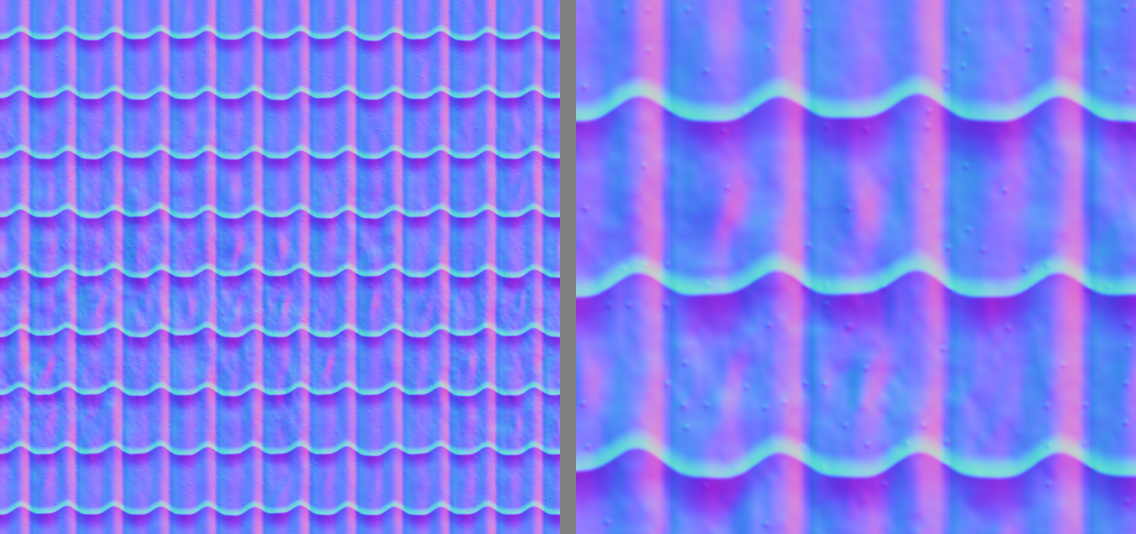
Left, the full canvas; right, a detail of the centre.
Reproduce this texture map procedurally as a Shadertoy shader.

```glsl
// Tangent-space normal map of a pantiled roof: 12 columns by 9 overlapping rows.
// Slopes of the tile profile, the wavy lip, creases, wear and grit are summed,
// then normalised and packed into colour. All ids and noise wrap at the borders.

const float PI = 3.14159265;
const vec2  TILES = vec2(12.0, 9.0);       // repeats across and up
const vec2  SHIFT = vec2(0.656, 0.385);    // first seam and first lip, in tiles
const float CREST = 0.79;                  // place of the roll across a tile
const float WAVE = 0.068;                  // height of the lip curve
const float LIP_JITTER = 0.025;
const float LIP_SLOPE = 0.95;
const float SHADE_SLOPE = 0.85;
const float ROLL_SLOPE = 0.90;
const vec2  BASE_SLOPE = vec2(-0.10, -0.04);
const float WEAR_DEPTH = 0.0065;
const float CREASE_DEPTH = 1.5;
const vec2  GRIT_CELLS = vec2(84.0, 81.0);
const float GRIT_SHARE = 0.13;

float hash(vec2 p) {
    vec3 q = fract(p.xyx * vec3(0.1031, 0.1030, 0.0973));
    q += dot(q, q.yzx + 33.33);
    return fract((q.x + q.y) * q.z);
}

// Value noise that wraps after a whole number of cells
float noise(vec2 uv, vec2 cells) {
    vec2 p = uv * cells, i = floor(p), f = fract(p);
    f = f * f * f * (f * (f * 6.0 - 15.0) + 10.0);
    vec2 a = mod(i, cells), b = mod(i + 1.0, cells);
    return mix(mix(hash(a), hash(vec2(b.x, a.y)), f.x),
               mix(hash(vec2(a.x, b.y)), hash(b), f.x), f.y);
}

float wearHeight(vec2 uv) {
    return noise(uv, vec2(36.0, 18.0))
         + 0.35 * noise(uv + 0.37, vec2(72.0, 45.0))
         + 0.10 * noise(uv + 0.71, vec2(150.0, 120.0));
}

vec2 wearSlope(vec2 uv) {
    vec2 e = vec2(0.0015, 0.0);
    return -vec2(wearHeight(uv + e.xy) - wearHeight(uv - e.xy),
                 wearHeight(uv + e.yx) - wearHeight(uv - e.yx)) / (2.0 * e.x);
}

// Rises from a to b, falls from b to c
float ramp(float a, float b, float c, float x) {
    return smoothstep(a, b, x) * (1.0 - smoothstep(b, c, x));
}

// Cross section of one tile: channel, rising flank, roll, seam groove
vec2 profileSlope(float u, float vary) {
    vec2 s = BASE_SLOPE;
    s += vec2(-0.24, 0.14) * ramp(0.0, 0.06, 0.34, u);
    s += vec2(0.25, 0.0) * ramp(0.20, 0.42, 0.58, u);
    s += vec2(-0.20, 0.08) * ramp(0.50, 0.64, 0.78, u);
    s += vec2(ROLL_SLOPE * mix(0.75, 1.25, vary), 0.10) * ramp(0.70, 0.92, 1.0, u);
    s.x -= 0.25 * ramp(0.0, 0.025, 0.09, u);
    return s;
}

// Bright rounded lip above the edge, shaded step below it
float lipSlope(float d, float trough) {
    float soft = 0.018 + 0.5 * TILES.y / iResolution.y;
    float edge = smoothstep(-soft, soft, d);
    float lip = edge * (1.0 - smoothstep(0.02, 0.14, d));
    float shade = (1.0 - edge) * smoothstep(-0.30, -0.01, d);
    return LIP_SLOPE * lip - SHADE_SLOPE * mix(0.35, 1.0, trough) * shade;
}

// One leaning fold inside a tile
vec2 creaseSlope(vec2 q, vec2 id) {
    float lean = mix(-0.25, 0.55, hash(id + 17.0));
    float width = mix(0.09, 0.16, hash(id + 29.0));
    vec2 c = q - vec2(mix(0.28, 0.52, hash(id + 41.0)), mix(0.42, 0.62, hash(id + 53.0)));
    float s = (c.x - lean * c.y) / width;
    float fade = exp(-c.y * c.y * 16.0) * ramp(0.0, 0.5, 1.0, q.y) * ramp(0.0, 0.45, 0.9, q.x);
    return vec2(1.0, -0.45 * lean) * s * exp(-s * s) * fade;
}

// Sparse small pimples
vec2 gritSlope(vec2 uv) {
    vec2 p = uv * GRIT_CELLS, id = mod(floor(p), GRIT_CELLS);
    vec2 centre = 0.35 + 0.3 * vec2(hash(id + 5.0), hash(id + 11.0));
    vec2 c = (fract(p) - centre) / 0.16;
    return step(1.0 - GRIT_SHARE, hash(id + 3.0)) * c * exp(-dot(c, c));
}

void mainImage(out vec4 fragColor, in vec2 fragCoord) {
    vec2 uv = fragCoord / iResolution.xy;
    vec2 p = uv * TILES - SHIFT;

    // Lip curve bends the rows
    float u = fract(p.x), turn = 2.0 * PI * (u - CREST);
    p.y -= WAVE * (cos(turn) + 0.25 * cos(2.0 * turn));
    vec2 lipId = mod(vec2(floor(p.x), floor(p.y + 0.5)), TILES);
    float d = p.y - floor(p.y + 0.5);
    d += LIP_JITTER * (2.0 * hash(lipId + 7.0) - 1.0) * sin(PI * u);
    vec2 id = mod(floor(p), TILES);

    // Wear gathers in the middle rows
    float zone = 0.5 - 0.5 * cos(2.0 * PI * (uv.y + 0.07));
    float worn = mix(0.35, 1.0, zone) * mix(0.5, 1.4, noise(uv, vec2(6.0, 5.0)));
    float creased = smoothstep(0.35, 0.9, hash(id + 61.0)) * mix(0.3, 1.0, zone);

    vec2 slope = profileSlope(u, noise(uv, vec2(12.0, 27.0)));
    slope.y += lipSlope(d, 0.5 - 0.5 * cos(turn));
    slope += WEAR_DEPTH * worn * wearSlope(uv);
    slope += CREASE_DEPTH * creased * creaseSlope(fract(p), id);
    slope += 0.45 * gritSlope(uv);

    fragColor = vec4(0.5 + 0.5 * normalize(vec3(slope, 1.0)), 1.0);
}
```
